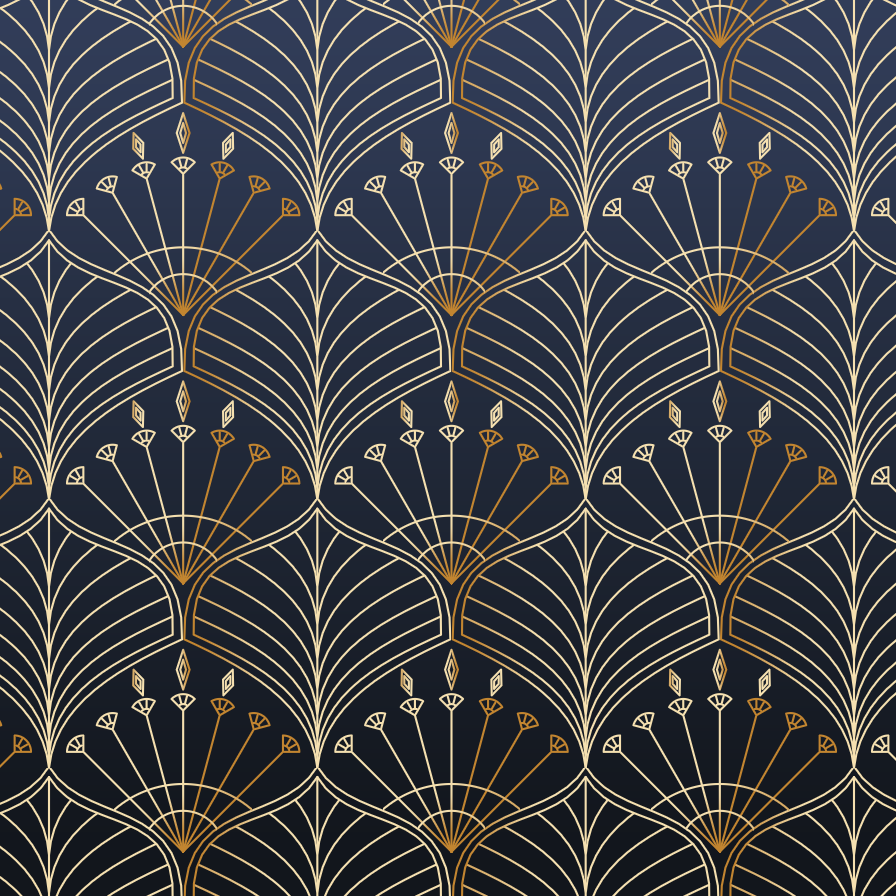
Write a Shadertoy shader that draws this pattern.

```glsl
// Art deco lattice of ribbed leaves and flower fans in gold line on night blue.

float segment(vec2 p, vec2 a, vec2 b) {
    vec2 r = p - a, d = b - a;
    return length(r - d * clamp(dot(r, d) / dot(d, d), 0.0, 1.0));
}

// Cubic curve: x is the distance, y is negative on the right-hand side of travel.
vec2 bezier(vec2 p, vec2 a, vec2 b, vec2 c, vec2 d) {
    vec2 best = vec2(1e5, 1.0), from = a;
    for (int i = 1; i <= 14; i++) {
        float t = float(i) / 14.0, s = 1.0 - t;
        vec2 to = s * s * s * a + 3.0 * s * t * (s * b + t * c) + t * t * t * d;
        float dist = segment(p, from, to);
        vec2 e = to - from, r = p - from;
        if (dist < best.x) best = vec2(dist, e.x * r.y - e.y * r.x);
        from = to;
    }
    return best;
}

// Outline of a parallelogram with corners at +-a and +-b.
float lozenge(vec2 p, vec2 a, vec2 b) {
    return min(min(segment(p, a, b), segment(p, b, -a)),
               min(segment(p, -a, -b), segment(p, -b, a)));
}

float nestedLozenge(vec2 p, vec2 a, vec2 b) {
    return min(lozenge(p, a, b), lozenge(p, a * 0.5, b * 0.45));
}

// Small open fan growing along +y from its foot.
float flower(vec2 p) {
    float r = length(p), angle = abs(atan(p.x, p.y));
    float d = angle < 0.785 ? min(abs(r - 14.0), abs(r - 5.5)) : 1e5;
    vec2 q = vec2(abs(p.x), p.y);
    d = min(d, segment(q, vec2(0), vec2(9.9)));
    return min(d, segment(q, vec2(1.4, 5.3), vec2(3.6, 13.5)));
}

// Lower edge of the leaf, also the shape of each rib.
float leafEdge(vec2 p) {
    return bezier(p, vec2(106, -44), vec2(58, -66), vec2(4, -92), vec2(0, -148)).x;
}

void ink(inout vec3 col, float d, float goldness) {
    float pixel = 768.0 / iResolution.y;
    vec3 metal = mix(vec3(0.96, 0.88, 0.69), vec3(0.76, 0.52, 0.19), clamp(goldness, 0.0, 1.0));
    col = mix(col, metal, clamp((0.9 - d) / pixel + 0.5, 0.0, 1.0));
}

void mainImage(out vec4 fragColor, in vec2 fragCoord) {
    // The canvas is 768 units tall and one tile is 230 units.
    vec2 uv = fragCoord / iResolution.y;
    vec2 p = uv * 768.0;
    vec3 col = mix(vec3(0.07, 0.085, 0.11), vec3(0.125, 0.155, 0.215), smoothstep(0.0, 0.55, uv.y));
    col = mix(col, vec3(0.195, 0.24, 0.35), smoothstep(0.4, 1.05, uv.y));

    // Leaf: mirrored about its midrib
    vec2 leaf = mod(p - vec2(272, 268) + vec2(115, 158), 230.0) - vec2(115, 158);
    vec2 h = vec2(abs(leaf.x), leaf.y);
    float leafGold = leaf.x < 0.0 ? smoothstep(35.0, 105.0, h.x) : 0.0;
    vec2 inner = bezier(h, vec2(0, 64), vec2(30, 14), vec2(111, 42), vec2(106, -44));
    float outline = min(inner.x, leafEdge(h));
    outline = min(outline, bezier(h, vec2(0, 73), vec2(30, 22), vec2(117, 48), vec2(114, -48)).x);
    outline = min(outline, bezier(h, vec2(114, -48), vec2(62, -72), vec2(6, -102), vec2(0, -158)).x);

    // Ribs spread further apart towards the top
    float ribs = segment(h, vec2(0, 64), vec2(0, -158));
    if (inner.y < 0.0) {
        for (int i = 1; i <= 6; i++) {
            float k = float(i);
            ribs = min(ribs, leafEdge(h - vec2(0, k * (14.0 + 1.7 * k))));
        }
    }
    ink(col, ribs, leafGold * 0.6);
    ink(col, outline, leafGold);

    // Fan: seven stalks, each with a flower
    vec2 fan = mod(p - vec2(387, 268) + vec2(115, 45), 230.0) - vec2(115, 45);
    float footGold = smoothstep(55.0, 10.0, length(fan));
    for (int i = -3; i <= 3; i++) {
        float a = radians(15.0) * float(i);
        vec2 q = mat2(cos(a), sin(a), -sin(a), cos(a)) * fan;
        float d = min(segment(q, vec2(0), vec2(0, 121)), flower(q - vec2(0, 121)));
        ink(col, d, i > 0 ? 1.0 : footGold);
    }

    // Arcs across the stalks
    float arcs = 1e5;
    if (fan.y > 0.0 && abs(fan.x) < 29.0) arcs = abs(length(fan) - 35.0);
    if (fan.y > 0.0 && abs(fan.x) < 59.0) arcs = min(arcs, abs(length(fan + vec2(0, 32)) - 90.0));
    ink(col, arcs, 0.6 * smoothstep(-10.0, 60.0, fan.x));

    // Lozenges above the flowers
    float gems = nestedLozenge(fan - vec2(0, 156), vec2(0, 17), vec2(5.5, 0));
    ink(col, gems, smoothstep(-4.0, 6.0, fan.x));
    vec2 side = vec2(38.5 - abs(fan.x), fan.y - 145.0);
    ink(col, nestedLozenge(side, vec2(-4, 11), vec2(4.3, 2.5)), 0.6 * smoothstep(-36.0, -44.0, fan.x));

    fragColor = vec4(col, 1.0);
}
```
